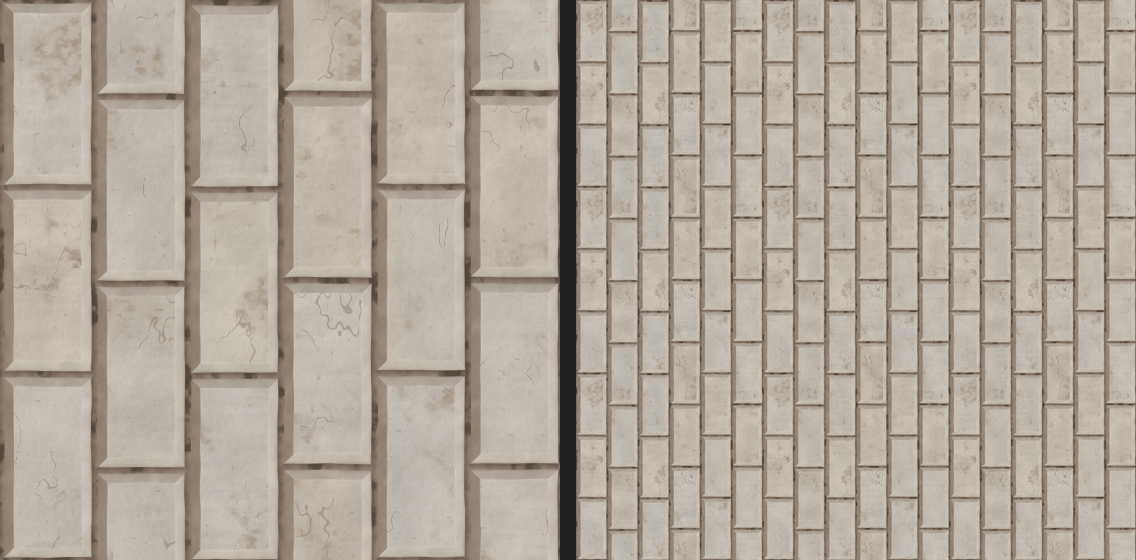
Left, the tile; right, the same tile 3 across and 3 down.
Reproduce this texture procedurally as a Shadertoy shader.

```glsl
const vec2 GRID = vec2(6.0, 3.0);      // columns, tiles per column
const float JOINT = 0.0056;            // half width of the grout
const float BEVEL = 0.0170;            // width of the sloped rim

const vec3 FACE        = vec3(0.755, 0.725, 0.682);
const vec3 RIM_LEFT    = vec3(0.580, 0.520, 0.458);
const vec3 RIM_RIGHT   = vec3(0.775, 0.745, 0.705);
const vec3 RIM_TOP     = vec3(0.680, 0.642, 0.598);
const vec3 RIM_BOTTOM  = vec3(0.765, 0.730, 0.685);
const vec3 GROUT_LIGHT = vec3(0.560, 0.500, 0.440);
const vec3 GROUT_DARK  = vec3(0.430, 0.372, 0.318);
const vec3 DIRT        = vec3(0.340, 0.290, 0.235);
const vec3 STAIN       = vec3(0.600, 0.530, 0.450);

float hash(vec2 p) {
    vec3 q = fract(vec3(p.xyx) * vec3(0.1031, 0.1030, 0.0973));
    q += dot(q, q.yzx + 33.33);
    return fract((q.x + q.y) * q.z);
}

// Value noise that wraps after a whole number of cells
float noise(vec2 uv, vec2 cells, float seed) {
    vec2 p = uv * cells, i = floor(p), f = fract(p);
    f = f * f * (3.0 - 2.0 * f);
    vec2 a = mod(i, cells) + seed, b = mod(i + 1.0, cells) + seed;
    return mix(mix(hash(a), hash(vec2(b.x, a.y)), f.x),
               mix(hash(vec2(a.x, b.y)), hash(b), f.x), f.y);
}

float fbm(vec2 uv, vec2 cells, float seed) {
    float sum = 0.0, amp = 0.5;
    for (int k = 0; k < 4; k++) {
        sum += amp * noise(uv, cells, seed + float(k) * 17.0);
        cells *= 2.0;
        amp *= 0.5;
    }
    return sum / 0.9375;
}

// Fine surface relief lit from the lower right
float relief(vec2 uv, vec2 cells, float seed) {
    return fbm(uv, cells, seed) - fbm(uv + vec2(0.0016, -0.0012), cells, seed);
}

// Thin broken lines along the middle level of a noise field
float crack(vec2 uv, float seed) {
    float line = abs(fbm(uv, vec2(13.0, 9.0), seed) - 0.5);
    float mask = smoothstep(0.60, 0.76, noise(uv, vec2(12.0), seed + 5.0));
    return (1.0 - smoothstep(0.002, 0.010, line)) * mask;
}

vec3 stoneFace(vec2 uv, vec2 id) {
    float seed = floor(hash(id + 3.0) * 180.0);
    float tone = hash(id + 11.0), warmth = hash(id + 23.0) - 0.5;
    vec3 col = FACE + (tone - 0.5) * 0.025 + warmth * vec3(0.014, 0.0, -0.022);

    // Clouding, streaks and grain
    col += (fbm(uv, vec2(14.0, 12.0), seed) - 0.5) * 0.10;
    col += (fbm(uv, vec2(10.0, 90.0), seed + 7.0) - 0.5) * 0.07 * hash(id + 31.0);
    col += (noise(uv, vec2(310.0, 260.0), seed) - 0.5) * 0.020;
    col += relief(uv, vec2(75.0, 60.0), seed) * 0.10;

    // Brown stains, pits and cracks
    float patches = smoothstep(0.56, 0.80, fbm(uv, vec2(11.0, 9.0), seed + 40.0));
    float mottle = smoothstep(0.40, 0.75, fbm(uv, vec2(60.0, 80.0), seed + 50.0));
    col = mix(col, STAIN, patches * (0.15 + 0.55 * mottle));
    float pits = smoothstep(0.86, 0.96, noise(uv, vec2(130.0), seed + 60.0));
    col = mix(col, STAIN, pits * 0.30 * (0.3 + patches + mottle));
    return mix(col, STAIN * 0.85, crack(uv, seed) * 0.45);
}

// lit runs from the shaded side of the joint (0) to the open side (1)
vec3 groutColor(vec2 uv, float lit) {
    vec3 col = mix(GROUT_DARK, GROUT_LIGHT, lit);
    col += (fbm(uv, vec2(70.0), 80.0) - 0.5) * 0.13;
    float soot = smoothstep(0.55, 0.76, fbm(uv, vec2(36.0, 30.0), 95.0));
    return mix(col, DIRT * 0.8, soot * 0.75);
}

void mainImage(out vec4 fragColor, in vec2 fragCoord) {
    vec2 uv = fragCoord / iResolution.xy;
    float soft = max(0.8 / iResolution.y, 0.0011);

    // Slightly uneven edges
    vec2 wobble = vec2(noise(uv, vec2(24.0), 2.0), noise(uv, vec2(24.0), 9.0)) - 0.5;
    vec2 p = fract(uv - vec2(0.002, 0.0) + wobble * 0.0022) * GRID;

    // Upright tiles, every second column shifted by half a tile
    float column = floor(p.x);
    p.y += 0.5 * mod(column, 2.0) + 0.024 * hash(vec2(column, 41.0));
    vec2 id = vec2(column, mod(floor(p.y), GRID.y));
    vec2 low = fract(p) / GRID, high = 1.0 / GRID - low;
    vec2 edge = min(low, high);
    float d = min(edge.x, edge.y);

    // Sloped rim with mitred corners
    vec3 side = low.x < high.x ? RIM_LEFT : RIM_RIGHT;
    vec3 cap = low.y < high.y ? RIM_BOTTOM : RIM_TOP;
    float isCap = smoothstep(-soft, soft, edge.x - edge.y);
    vec3 rim = mix(side, cap, isCap);
    rim += (fbm(uv, vec2(40.0, 36.0), 70.0) - 0.5) * 0.10;
    rim += relief(uv, vec2(80.0), 74.0) * 0.08;

    // Ridge where the rim meets the face
    float inner = d - JOINT - BEVEL;
    vec3 col = mix(rim, stoneFace(uv, id), smoothstep(-soft, soft, inner));
    col += 0.022 * exp(-pow(inner / 0.0022, 2.0));

    // Grime gathered at the outer edge
    float grime = fbm(uv, vec2(30.0), 88.0);
    col = mix(col, STAIN * 0.85, exp(-max(d - JOINT, 0.0) / 0.0035) * grime * 0.65);

    // Grout
    vec2 across = mix(-high, low, step(low, high)) / JOINT;
    float lit = clamp(0.5 + 0.5 * mix(across.x, -across.y, isCap), 0.0, 1.0);
    lit = mix(lit, 1.0 - lit, isCap);
    lit = mix(lit, 1.0 - lit, isCap);
    float solid = smoothstep(JOINT - soft, JOINT + soft, d);
    col = mix(groutColor(uv, lit), col, solid);

    fragColor = vec4(clamp(col, 0.0, 1.0), 1.0);
}
```
